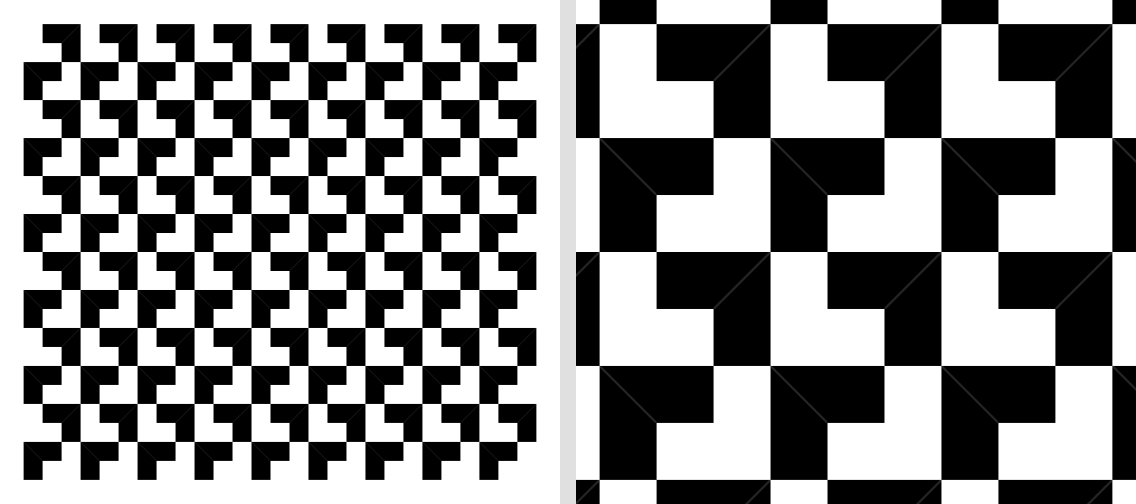
Left: the whole. Right: its middle third, enlarged.
Reproduce this pattern procedurally as a Shadertoy shader.

```glsl
// Black L-shaped blocks in 9 columns and 12 mirrored rows on white, with faint mitre seams.

const float UNIT = 52.0 / 1380.0;        // arm thickness as a share of canvas height
const vec2 CELL = vec2(3.0, 2.0);        // cell size in arm thicknesses
const vec2 COUNT = vec2(9.0, 12.0);      // columns and rows
const vec3 PAPER = vec3(1.0);
const vec3 INK = vec3(0.0);
const vec3 SEAM = vec3(0.14);
const float SEAM_WIDTH = 0.04;

// Box-filtered coverage of the rectangle from lo to hi by a pixel of the given size.
float rectCoverage(vec2 p, vec2 lo, vec2 hi, float pixel) {
    vec2 overlap = min(p + 0.5 * pixel, hi) - max(p - 0.5 * pixel, lo);
    overlap = clamp(overlap / pixel, 0.0, 1.0);
    return overlap.x * overlap.y;
}

// A two-unit square with its inner quarter cut away; p starts at the outer corner.
float ellCoverage(vec2 p, float pixel) {
    return rectCoverage(p, vec2(0.0), vec2(2.0), pixel)
         - rectCoverage(p, vec2(1.0), vec2(2.0), pixel);
}

// Hairline from the outer corner to the inner corner.
float seamCoverage(vec2 p, float width, float pixel) {
    float d = abs(p.x - p.y) * 0.70710678;
    float reach = 0.5 * (width + pixel);
    float line = clamp((reach - d) / pixel, 0.0, 1.0) * min(1.0, width / pixel);
    return line * rectCoverage(p, vec2(0.0), vec2(1.0), pixel);
}

// Coordinates inside a cell, mirrored left to right on even rows.
vec2 cellPoint(vec2 grid, vec2 id) {
    vec2 p = grid - id * CELL;
    if (mod(id.y, 2.0) < 0.5) p.x = CELL.x - p.x;
    return p;
}

void mainImage(out vec4 fragColor, in vec2 fragCoord) {
    // Centred grid coordinates, with y running down from the top edge.
    float scale = UNIT * iResolution.y;
    vec2 grid = (fragCoord - 0.5 * iResolution.xy) / scale;
    grid = vec2(grid.x, -grid.y) + 0.5 * COUNT * CELL;
    float pixel = 1.0 / scale;

    // Add neighbouring cells so that shared edges stay smooth.
    vec2 home = floor(grid / CELL);
    float ink = 0.0;
    float seam = 0.0;
    for (int j = -1; j <= 1; j++) {
        for (int i = -1; i <= 1; i++) {
            vec2 id = home + vec2(i, j);
            if (any(lessThan(id, vec2(0.0))) || any(greaterThanEqual(id, COUNT))) continue;
            vec2 p = cellPoint(grid, id);
            ink += ellCoverage(p, pixel);
            seam += seamCoverage(p, SEAM_WIDTH, pixel);
        }
    }

    vec3 block = mix(INK, SEAM, min(seam, 1.0));
    fragColor = vec4(mix(PAPER, block, min(ink, 1.0)), 1.0);
}
```
